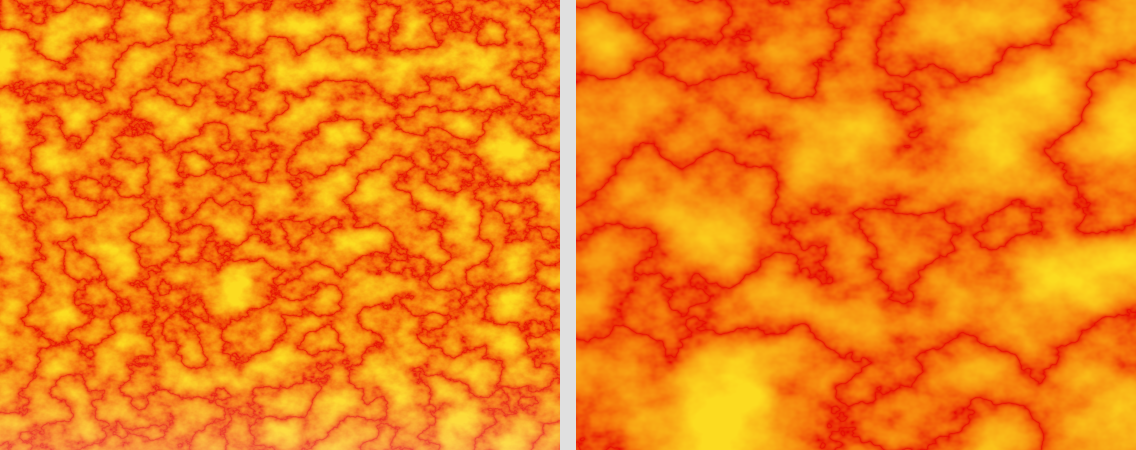
Left, the full canvas; right, a detail of the centre.
This texture is drawn by a Shadertoy shader. Its source:

```glsl
const vec2 CELLS = vec2(8.0, 10.2);        // noise cells per canvas height
const int OCTAVES = 6;
const float GAIN = 0.5;
const float NOISE_SPREAD = 0.25;           // typical deviation of the fbm sum
const float VEIN_POWER = 0.45;             // lower gives thinner veins
const float HEAT_SCALE = 0.64;
const int SAMPLES = 2;                     // supersampling per axis

const vec3 VEIN_RED = vec3(0.895, 0.015, 0.01);
const vec3 ORANGE = vec3(0.963, 0.46, 0.042);
const vec3 YELLOW = vec3(0.99, 0.86, 0.125);
const vec3 HAZE = vec3(1.0, 0.84, 0.76);
const float HAZE_TOP = 0.27;
const float HAZE_AMOUNT = 0.27;

// Integer hash mapped to a unit gradient
vec2 gradientAt(vec2 cell) {
    uvec2 v = uvec2(ivec2(cell)) * 1664525u + 1013904223u;
    v.x += v.y * 1664525u;
    v.y += v.x * 1664525u;
    v ^= v >> 16u;
    v.x += v.y * 1664525u;
    v.y += v.x * 1664525u;
    v ^= v >> 16u;
    return normalize(vec2(v & 65535u) / 32767.5 - 0.99991);
}

float gradientNoise(vec2 p) {
    vec2 i = floor(p), f = p - i;
    vec2 u = f * f * f * (f * (f * 6.0 - 15.0) + 10.0);
    vec2 e = vec2(0.0, 1.0);
    float a = dot(gradientAt(i), f);
    float b = dot(gradientAt(i + e.yx), f - e.yx);
    float c = dot(gradientAt(i + e.xy), f - e.xy);
    float d = dot(gradientAt(i + e.yy), f - e.yy);
    return mix(mix(a, b, u.x), mix(c, d, u.x), u.y);
}

float fbm(vec2 p) {
    const mat2 TURN = mat2(1.6, 1.2, -1.2, 1.6);   // rotate and double
    float sum = 0.0, amplitude = 1.0;
    for (int i = 0; i < OCTAVES; i++) {
        sum += amplitude * gradientNoise(p);
        p = TURN * p + vec2(17.3, 9.7);
        amplitude *= GAIN;
    }
    return sum;
}

// Veins follow the zero crossings of the noise
vec3 lava(vec2 p) {
    float ridge = abs(fbm(p * CELLS + vec2(31.4, 12.8))) / NOISE_SPREAD;
    float heat = min(HEAT_SCALE * pow(ridge + 1e-5, VEIN_POWER), 1.0);
    vec3 cool = mix(VEIN_RED, ORANGE, min(heat * 2.0, 1.0));
    return mix(cool, YELLOW, max(heat * 2.0 - 1.0, 0.0));
}

void mainImage(out vec4 fragColor, in vec2 fragCoord) {
    vec3 color = vec3(0.0);
    for (int y = 0; y < SAMPLES; y++) {
        for (int x = 0; x < SAMPLES; x++) {
            vec2 offset = (vec2(x, y) + 0.5) / float(SAMPLES) - 0.5;
            color += lava((fragCoord + offset) / iResolution.y);
        }
    }
    color /= float(SAMPLES * SAMPLES);

    // Pale haze rising from the lower edge
    float haze = clamp(1.0 - fragCoord.y / iResolution.y / HAZE_TOP, 0.0, 1.0);
    color = mix(color, HAZE, HAZE_AMOUNT * pow(haze, 1.6));
    fragColor = vec4(color, 1.0);
}
```
